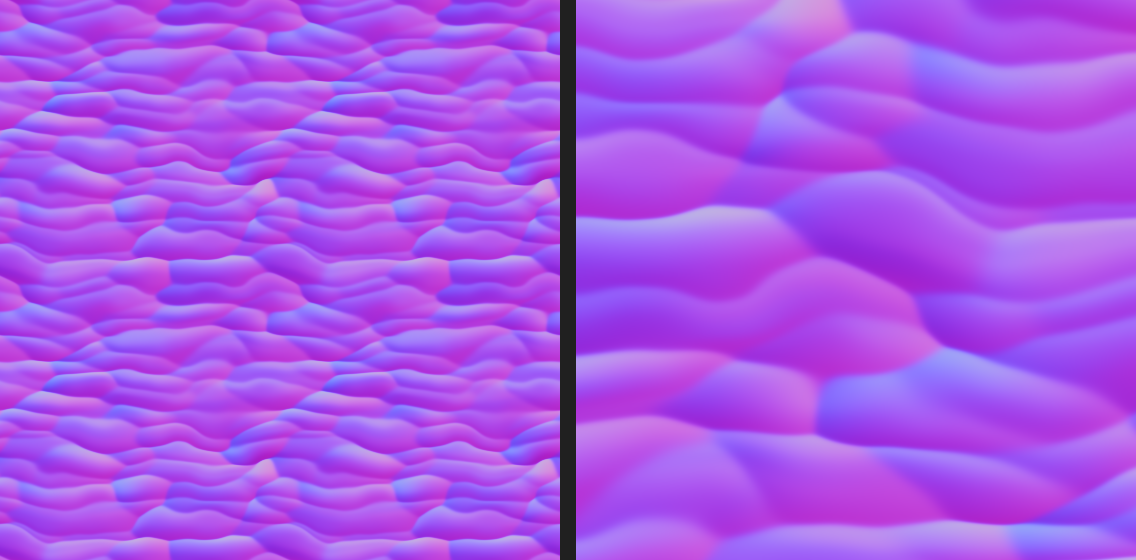
Left: the whole. Right: its middle third, enlarged.
A Shadertoy shader for this texture map:

```glsl
// Tangent-space normal map of wind-drawn ripples: long, overlapping domes
// with soft creases. Paraboloids on a warped, wrapping grid are blended by a
// soft maximum, whose slope is summed directly and packed into a colour.

vec2 hash22(vec2 p) {
    vec3 q = fract(p.xyx * vec3(0.1031, 0.1030, 0.0973));
    q += dot(q, q.yzx + 33.33);
    return fract((q.xx + q.yz) * q.zy);
}

// Two channels of value noise in -0.5..0.5 that wraps after "period" cells
vec2 wrapNoise(vec2 p, vec2 period) {
    vec2 i = floor(p), f = fract(p);
    f = f * f * f * (f * (f * 6.0 - 15.0) + 10.0);
    vec2 a = hash22(mod(i, period));
    vec2 b = hash22(mod(i + vec2(1, 0), period));
    vec2 c = hash22(mod(i + vec2(0, 1), period));
    vec2 d = hash22(mod(i + vec2(1, 1), period));
    return mix(mix(a, b, f.x), mix(c, d, f.x), f.y) - 0.5;
}

// Slope of the soft maximum of all domes near p
vec2 domeSlope(vec2 p, vec2 period) {
    vec2 cell = floor(p), f = fract(p), slope = vec2(0.0);
    float total = 0.0;
    for (int y = -2; y <= 2; y++)
    for (int x = -2; x <= 2; x++) {
        vec2 o = vec2(x, y);
        vec2 id = mod(cell + o, period);
        vec2 shape = hash22(id + 57.0);
        vec2 tilt = hash22(id + 119.0) - 0.5;
        vec2 d = f - o - 0.05 - 0.9 * hash22(id + 23.0);
        vec2 curve = mix(vec2(0.6, 0.7), vec2(1.5, 1.6), shape.x);
        float height = 0.35 * shape.y - 0.5 * dot(curve * d, d);
        float weight = exp(24.0 * height);
        slope += weight * (curve * d + 0.28 * tilt);
        total += weight;
    }
    return slope / total;
}

void mainImage(out vec4 fragColor, in vec2 fragCoord) {
    // Two repeats across the canvas, each 5 by 15 cells
    vec2 period = vec2(5, 15);
    vec2 p = fragCoord / iResolution.xy * 2.0 * period;

    // Bend the domes into drawn-out, wavy lenses
    vec2 warped = p
        + vec2(0.7, 1.0) * wrapNoise(p * vec2(1.0, 1.0 / 3.0), vec2(5, 5))
        + vec2(0.2, 0.35) * wrapNoise(p * vec2(2, 1) + 0.5, vec2(10, 15));

    // Domes, faint streaks and a constant lean to the lower right
    vec2 slope = vec2(0.45, 0.85) * domeSlope(warped, period);
    slope += vec2(0.18, 0.22) * wrapNoise(warped * vec2(1, 2), vec2(5, 30));
    slope.x += 0.3 * slope.y * slope.y;
    slope += vec2(0.39, -0.41);

    vec3 normal = normalize(vec3(slope, 1.0));
    fragColor = vec4(0.5 + 0.5 * normal, 1.0);
}
```
